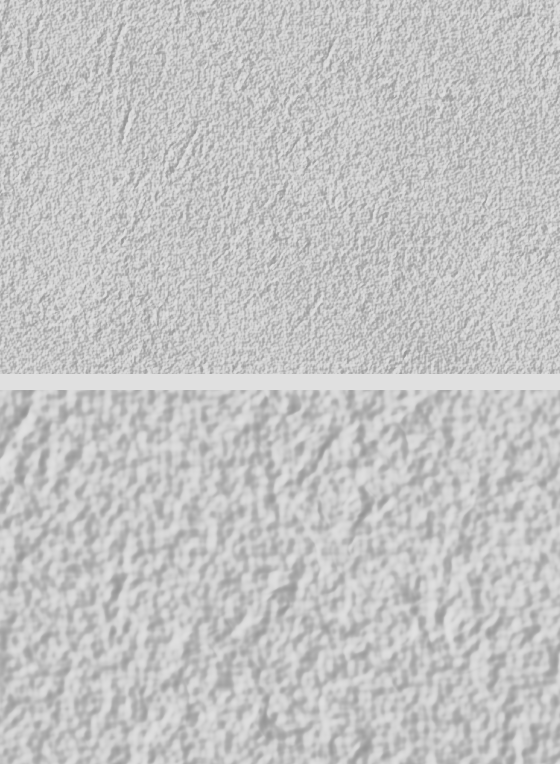
Top, the full canvas; bottom, a detail of the centre.
Give the GLSL for this texture, as a WebGL 1 fragment shader.

```glsl
precision highp float;
// Pale roughcast plaster: fine grit, crumbly clumps, pits and faint trowel scratches under raking light.

uniform vec2 u_resolution;

const vec2 LIGHT_DIRECTION = vec2(-0.9, 0.44);
const float SLOPE_STEP = 0.0026;
const float BASE_TONE = 0.782;
const float TONE_RANGE = 0.105;

// Two random values in 0..1 for a lattice cell
vec2 hash2(vec2 cell) {
  vec3 k = fract(vec3(cell.xyx) * vec3(0.1031, 0.1030, 0.0973));
  k += dot(k, k.yzx + 33.33);
  return fract((k.xx + k.yz) * k.zy);
}

float cornerRamp(vec2 cell, vec2 offset) {
  float angle = 6.2832 * hash2(cell).x;
  return dot(vec2(cos(angle), sin(angle)), offset);
}

float gradientNoise(vec2 p) {
  vec2 cell = floor(p);
  vec2 f = fract(p);
  vec2 u = f * f * f * (f * (f * 6.0 - 15.0) + 10.0);
  vec2 x = vec2(1.0, 0.0);
  float low = mix(cornerRamp(cell, f), cornerRamp(cell + x, f - x), u.x);
  float high = mix(cornerRamp(cell + x.yx, f - x.yx), cornerRamp(cell + x.xx, f - x.xx), u.x);
  return mix(low, high, u.y);
}

vec2 rotate(vec2 p, float angle) {
  float c = cos(angle);
  float s = sin(angle);
  return vec2(c * p.x + s * p.y, c * p.y - s * p.x);
}

// Scratches, one per chosen cell: a sunken line with a pushed-up rim
float scratches(vec2 p, float frequency, float width, float share, float seed) {
  vec2 q = p * frequency + seed;
  vec2 home = floor(q);
  float relief = 0.0;
  for (int j = -1; j <= 1; j++) {
    for (int i = -1; i <= 1; i++) {
      vec2 cell = home + vec2(float(i), float(j));
      vec2 place = hash2(cell + 50.0);
      vec2 form = hash2(cell + 150.0);
      vec2 kind = hash2(cell + 250.0);
      vec2 d = rotate(q - cell - place, mix(0.8, 1.8, form.x));
      d.y += (kind.x - 0.5) * 0.7 * d.x * d.x;
      float halfLength = mix(0.12, 0.5, form.y);
      d.x -= clamp(d.x, -halfLength, halfLength);
      float away = length(d) / (frequency * width);
      float rim = away - 1.9;
      float profile = 0.5 * exp(-rim * rim) - exp(-away * away);
      relief += step(kind.y, share) * mix(0.5, 1.0, place.x) * profile;
    }
  }
  return relief;
}

float grit(vec2 p) {
  return 0.0058 * gradientNoise(p * 128.0 + 19.0) + 0.0078 * gradientNoise(p * 66.0 + 37.0);
}

// Raised crumbs, slightly drawn out along the trowel direction
float clumps(vec2 p, float frequency) {
  vec2 q = rotate(p, 1.1) * vec2(0.8, 1.0) * frequency;
  return smoothstep(0.0, 0.34, gradientNoise(q));
}

float pits(vec2 p, float frequency) {
  return smoothstep(0.2, 0.5, gradientNoise(p * frequency + 91.0));
}

// Smooth and crumbly areas of the wall, 0..1
float roughness(vec2 p) {
  float patchy = gradientNoise(p * 4.5 + 13.0) + 0.5 * gradientNoise(p * 10.0 + 5.0);
  return smoothstep(-0.35, 0.35, patchy);
}

vec2 crumble(vec2 p) {
  vec2 coarse = vec2(gradientNoise(p * 34.0), gradientNoise(p * 34.0 + 71.0));
  vec2 fine = vec2(gradientNoise(p * 85.0 + 7.0), gradientNoise(p * 85.0 + 43.0));
  return p + 0.006 * coarse + 0.004 * fine;
}

float plasterHeight(vec2 p, float rough) {
  vec2 ragged = crumble(p);
  float crumbs = 0.0075 * clumps(ragged, 24.0) + 0.005 * clumps(ragged + 3.0, 46.0);
  crumbs -= 0.004 * pits(ragged, 32.0);
  float marks = 0.0085 * scratches(ragged, 5.5, 0.007, 0.45, 20.0);
  marks += 0.005 * scratches(ragged, 13.0, 0.005, 0.25, 60.0);
  float fade = 0.7 + 1.2 * gradientNoise(p * 14.0 + 29.0);
  return grit(p) + crumbs * mix(0.2, 1.0, rough) + marks * clamp(fade, 0.2, 1.2);
}

// Lit slopes level off gently while shaded slopes fall away faster, down to a soft floor
float plasterTone(float light) {
  float bright = 1.0 - exp(-max(light, 0.0));
  float dark = 2.3 * (1.0 - exp(min(light, 0.0) * 0.6));
  return BASE_TONE + TONE_RANGE * (bright - dark);
}

void main() {
  vec2 p = gl_FragCoord.xy / u_resolution.y;
  vec2 reach = 0.5 * SLOPE_STEP * LIGHT_DIRECTION;
  float rough = roughness(p);
  float slope = (plasterHeight(p - reach, rough) - plasterHeight(p + reach, rough)) / SLOPE_STEP;
  float cavity = 130.0 * grit(p) - 0.6 * rough * pits(crumble(p), 32.0);
  float drift = 0.35 * gradientNoise(p * 2.2 + 8.0) + 0.3 * gradientNoise(p * 7.0 + 3.0);
  gl_FragColor = vec4(vec3(plasterTone(0.9 * slope + cavity + drift)), 1.0);
}
```
